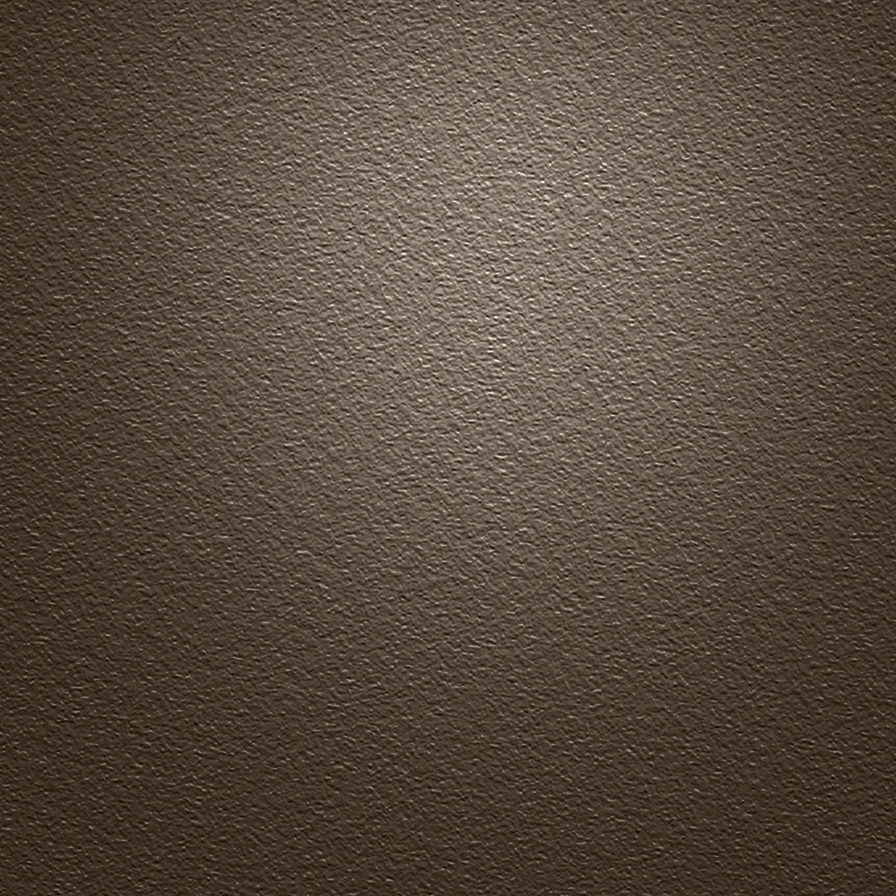
This texture is drawn by a WebGL 1 fragment shader. Its source:

```glsl
precision highp float;

uniform vec2 u_resolution;

float hash(vec2 p) {
    return fract(sin(dot(p, vec2(12.9898, 78.233))) * 43758.5453);
}

float valueNoise(vec2 p) {
    vec2 cell = floor(p);
    vec2 f = fract(p);
    f = f * f * (3.0 - 2.0 * f);
    float low = mix(hash(cell), hash(cell + vec2(1.0, 0.0)), f.x);
    float high = mix(hash(cell + vec2(0.0, 1.0)), hash(cell + vec2(1.0, 1.0)), f.x);
    return mix(low, high, f.y);
}

// Fine leathery height field, its grains wider than tall
float grainHeight(vec2 uv) {
    vec2 warp = vec2(valueNoise(uv * 150.0), valueNoise(uv * 150.0 + 37.0)) - 0.5;
    vec2 p = uv + warp * 0.0025;
    p.y += 0.12 * p.x;
    return 0.55 * valueNoise(p * vec2(215.0, 330.0))
         + 0.45 * valueNoise(p * vec2(340.0, 470.0) + 19.0);
}

// Soft spotlight with a longer falloff below its centre
float spotlight(vec2 uv) {
    vec2 d = uv - vec2(0.55, 0.76);
    d /= vec2(0.38, d.y < 0.0 ? 0.46 : 0.33);
    return 0.175 + 0.305 * exp(-dot(d, d));
}

void main() {
    vec2 uv = gl_FragCoord.xy / u_resolution;
    float light = spotlight(uv);

    // Relief lit from above
    float relief = grainHeight(uv) - grainHeight(uv + vec2(0.0005, 0.0026));
    float mottling = valueNoise(uv * vec2(60.0, 80.0)) - 0.5;
    float value = light * (1.0 + 1.2 * relief + 0.06 * mottling);

    // Glints on the steepest grains
    value += 0.13 * smoothstep(0.25, 0.55, relief);

    // Warm brown tint with a slight shift from grain to grain
    float hueShift = valueNoise(uv * 260.0 + 71.0) - 0.5;
    vec3 color = vec3(value) + vec3(0.05, 0.0, -0.05) * (1.0 + 0.4 * hueShift);
    gl_FragColor = vec4(clamp(color, 0.0, 1.0), 1.0);
}
```
